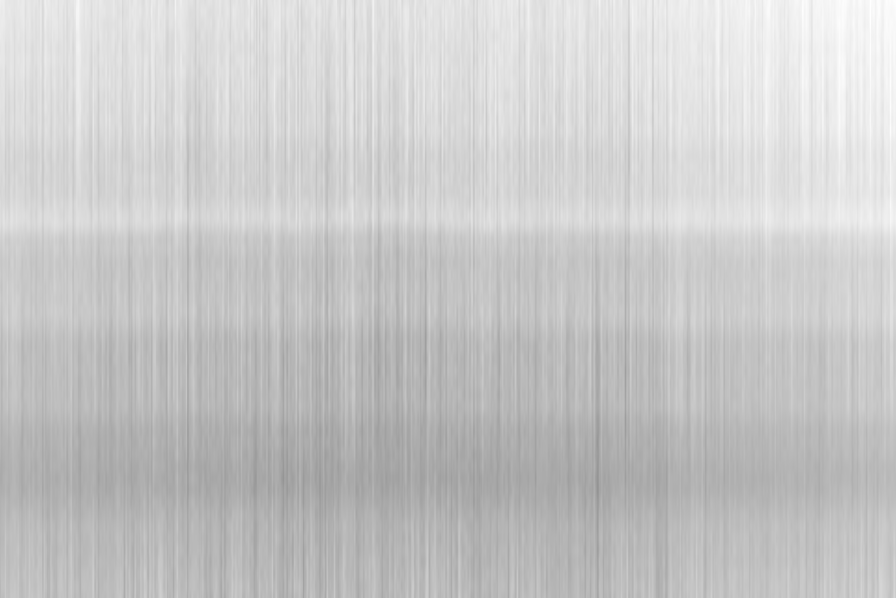
This texture is drawn by a Shadertoy shader. Its source:

```glsl
float hash(vec2 p) {
    vec3 q = fract(p.xyx * vec3(0.1031, 0.1030, 0.0973));
    q += dot(q, q.yzx + 33.33);
    return fract((q.x + q.y) * q.z);
}

// Value noise centred on zero
float noise(vec2 p) {
    vec2 cell = floor(p), f = fract(p);
    f = f * f * (3.0 - 2.0 * f);
    float low = mix(hash(cell), hash(cell + vec2(1, 0)), f.x);
    float high = mix(hash(cell + vec2(0, 1)), hash(cell + vec2(1, 1)), f.x);
    return mix(low, high, f.y) - 0.5;
}

// Horizontal bands of reflected light, as (height, brightness) stops
float reflection(float y) {
    const vec2 stops[15] = vec2[15](
        vec2(0.0, 0.72), vec2(0.1, 0.70), vec2(0.2, 0.65),
        vec2(0.27, 0.67), vec2(0.33, 0.71), vec2(0.42, 0.715),
        vec2(0.48, 0.76), vec2(0.56, 0.755), vec2(0.595, 0.775),
        vec2(0.635, 0.84), vec2(0.68, 0.815), vec2(0.73, 0.815),
        vec2(0.8, 0.845), vec2(0.9, 0.865), vec2(1.0, 0.885));
    float level = stops[0].y;
    for (int i = 1; i < 15; i++) {
        level = mix(level, stops[i].y, smoothstep(stops[i - 1].x, stops[i].x, y));
    }
    return level;
}

// Long vertical brush marks: soft ground, crisp hairs, short grain
float brushing(vec2 uv) {
    float marks = 0.012 * noise(uv * vec2(38.0, 0.8) + 7.0);
    marks += 0.016 * noise(uv * vec2(110.0, 1.2) + 31.0);
    marks += 0.028 * noise(uv * vec2(250.0, 2.0) + 73.0);
    float hair = noise(uv * vec2(490.0, 2.5) + 119.0);
    marks += 0.23 * hair * abs(hair);
    marks += 0.028 * noise(uv * vec2(480.0, 50.0) + 211.0);
    return marks;
}

// Sparse dark hairlines that fade along their length
float scratches(vec2 uv) {
    float column = uv.x * 260.0;
    float id = floor(column);
    float line = 1.0 - smoothstep(0.1, 0.4, abs(fract(column) - 0.5));
    float present = smoothstep(0.88, 1.0, hash(vec2(id, 5.0)));
    float fade = smoothstep(-0.35, 0.25, noise(vec2(id * 3.7, uv.y * 2.0)));
    return line * present * fade;
}

void mainImage(out vec4 fragColor, in vec2 fragCoord) {
    vec2 uv = fragCoord / iResolution.xy;

    // Sheen rises toward both sides, most at the right
    float side = (uv.x - 0.42) / 0.58;
    float sheen = 0.08 * side * side;
    sheen += 0.018 * side * smoothstep(0.5, 0.7, uv.y);
    float tone = reflection(uv.y + 0.008 * noise(uv * vec2(9.0, 2.0))) + sheen;

    // Grain is strongest in the central part
    float contrast = mix(1.15, 0.75, smoothstep(0.1, 0.9, abs(side)));
    tone += contrast * (brushing(uv) - 0.055 * scratches(uv));

    fragColor = vec4(vec3(clamp(tone, 0.0, 1.0)), 1.0);
}
```
